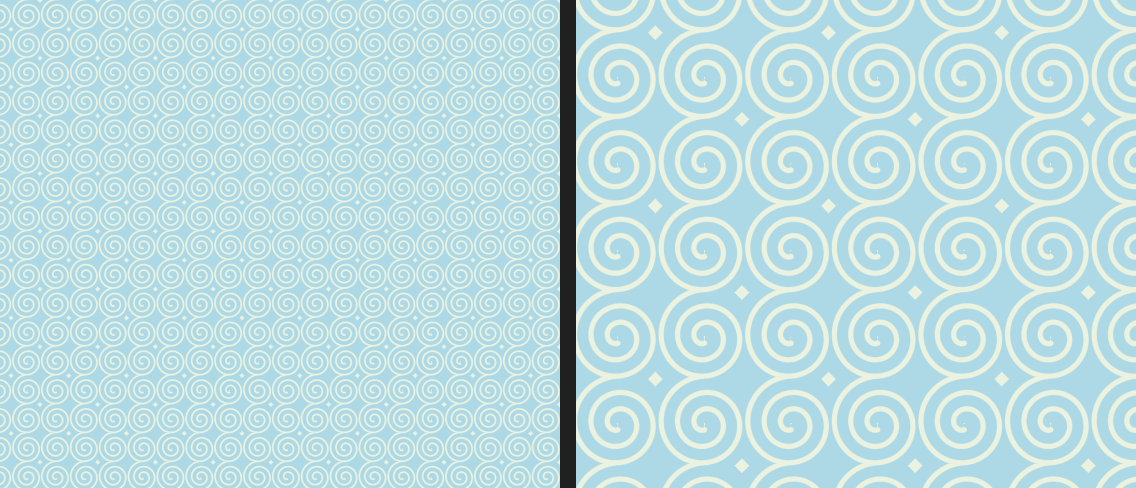
Left: the whole. Right: its middle third, enlarged.
A Shadertoy shader for this pattern:

```glsl
// Cream spirals linked in vertical chains on pale blue, with checkered small diamonds.

#define REPEATS 19.4                  // spirals across the canvas width
#define ORIGIN vec2(0.383, 0.013)     // first lattice corner, in cells from the top left
#define CENTER vec2(0.568, 0.513)     // spiral centre within its cell
#define TIP_RADIUS 0.0725             // radius where the spiral starts
#define PITCH 0.19                    // radial growth per turn
#define TURNS 2.5
#define LINE_WIDTH 0.060
#define DIAMOND_SIZE 0.085            // half diagonal
#define BLUE vec3(0.68, 0.85, 0.90)
#define CREAM vec3(0.92, 0.95, 0.88)

const float TAU = 6.2831853;

// Distance to a spiral that starts below its centre and ends above it; y points down.
float spiralDistance(vec2 q) {
    float r = length(q);
    float turn = fract(atan(-q.x, q.y) / TAU);

    // Pick the nearest coil along this direction
    float lastCoil = floor(TURNS - turn);
    float coil = clamp(round((r - TIP_RADIUS) / PITCH - turn), 0.0, lastCoil);
    float armRadius = TIP_RADIUS + PITCH * (turn + coil);
    float d = abs(r - armRadius) * r / length(vec2(r, PITCH / TAU));

    // Round both ends
    float tip = length(q - vec2(0.0, TIP_RADIUS));
    float tail = length(q + vec2(0.0, TIP_RADIUS + PITCH * TURNS));
    return min(d, min(tip, tail));
}

// Signed distance to a diamond on every second lattice corner.
float diamondDistance(vec2 p) {
    vec2 corner = round(p);
    vec2 q = abs(p - corner);
    float present = mod(corner.x + corner.y, 2.0);
    float d = (q.x + q.y - DIAMOND_SIZE) * 0.7071;
    return present > 0.5 ? d : 1.0;
}

void mainImage(out vec4 fragColor, in vec2 fragCoord) {
    float pixel = REPEATS / iResolution.x;
    vec2 p = vec2(fragCoord.x, iResolution.y - fragCoord.y) * pixel - ORIGIN;

    // Cell bounds follow the uneven reach of the spiral to either side
    vec2 q = p - CENTER;
    q = fract(q + vec2(0.55, 0.5)) - vec2(0.55, 0.5);

    // Arms reach into the cells above and below
    float line = 1.0;
    for (int row = -1; row <= 1; row++) {
        line = min(line, spiralDistance(q + vec2(0.0, float(row))));
    }

    float shape = min(line - 0.5 * LINE_WIDTH, diamondDistance(p));
    float ink = 1.0 - smoothstep(-0.75 * pixel, 0.75 * pixel, shape);
    fragColor = vec4(mix(BLUE, CREAM, ink), 1.0);
}
```
